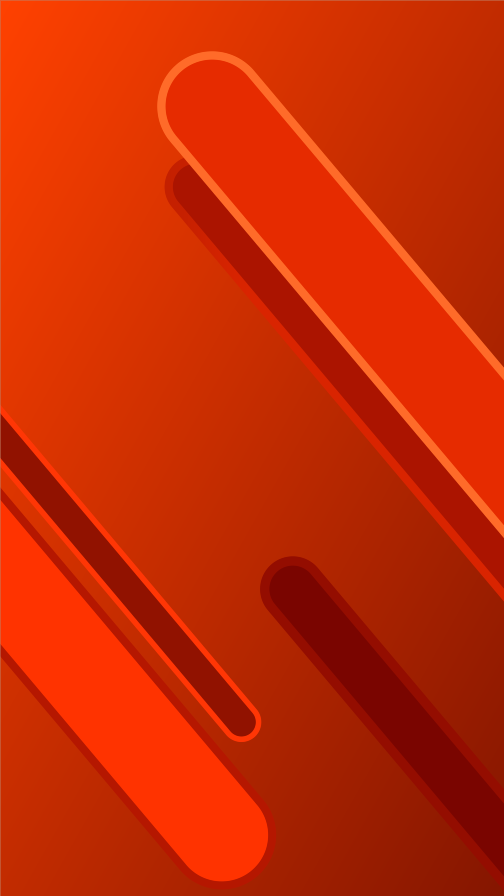
This background is drawn by a Shadertoy shader. Its source:

```glsl
// Distance to the spine of a bar that starts at tip and runs on along dir
float spineDistance(vec2 p, vec2 tip, vec2 dir) {
    vec2 q = p - tip;
    return length(q - dir * max(dot(q, dir), 0.0));
}

// Paints a round-ended bar: rim out to radius, fill inside the rim
vec3 paintBar(vec3 base, float spine, float radius, float rimWidth, vec3 rim, vec3 fill) {
    float soft = 0.6 / iResolution.x;
    base = mix(base, rim, 1.0 - smoothstep(-soft, soft, spine - radius));
    return mix(base, fill, 1.0 - smoothstep(-soft, soft, spine - radius + rimWidth));
}

void mainImage(out vec4 fragColor, in vec2 fragCoord) {
    vec2 uv = fragCoord / iResolution.xy;
    vec2 p = fragCoord / iResolution.x;
    vec2 down = normalize(vec2(1.0, -1.188));

    // Diagonal backdrop, bright at the upper left
    float shade = 0.5 * (uv.x + 1.0 - uv.y);
    vec3 color = mix(vec3(1.0, 0.255, 0.0), vec3(0.52, 0.085, 0.0), shade);

    // Bars entering from the left
    color = paintBar(color, spineDistance(p, vec2(0.440, 0.121), -down), 0.108, 0.016,
                     vec3(0.71, 0.09, 0.0), vec3(1.0, 0.20, 0.0));
    color = paintBar(color, spineDistance(p, vec2(0.479, 0.345), -down), 0.0395, 0.011,
                     vec3(1.0, 0.21, 0.02), vec3(0.57, 0.07, 0.0));

    // Bars leaving to the right
    color = paintBar(color, spineDistance(p, vec2(0.581, 0.609), down), 0.065, 0.0185,
                     vec3(0.58, 0.05, 0.0), vec3(0.48, 0.02, 0.0));
    vec3 shadowRim = mix(vec3(0.77, 0.125, 0.0), vec3(0.85, 0.14, 0.0), smoothstep(0.33, 0.5, p.x));
    color = paintBar(color, spineDistance(p, vec2(0.389, 1.407), down), 0.0625, 0.0165,
                     shadowRim, vec3(0.67, 0.08, 0.0));
    color = paintBar(color, spineDistance(p, vec2(0.421, 1.567), down), 0.109, 0.0165,
                     vec3(1.0, 0.42, 0.16), vec3(0.90, 0.17, 0.0));

    // Pale hairline along the left and top edges
    float edge = min(p.x, iResolution.y / iResolution.x - p.y);
    color = mix(color, vec3(0.75, 0.5, 0.4), 0.5 * (1.0 - smoothstep(0.001, 0.003, edge)));

    fragColor = vec4(color, 1.0);
}
```
